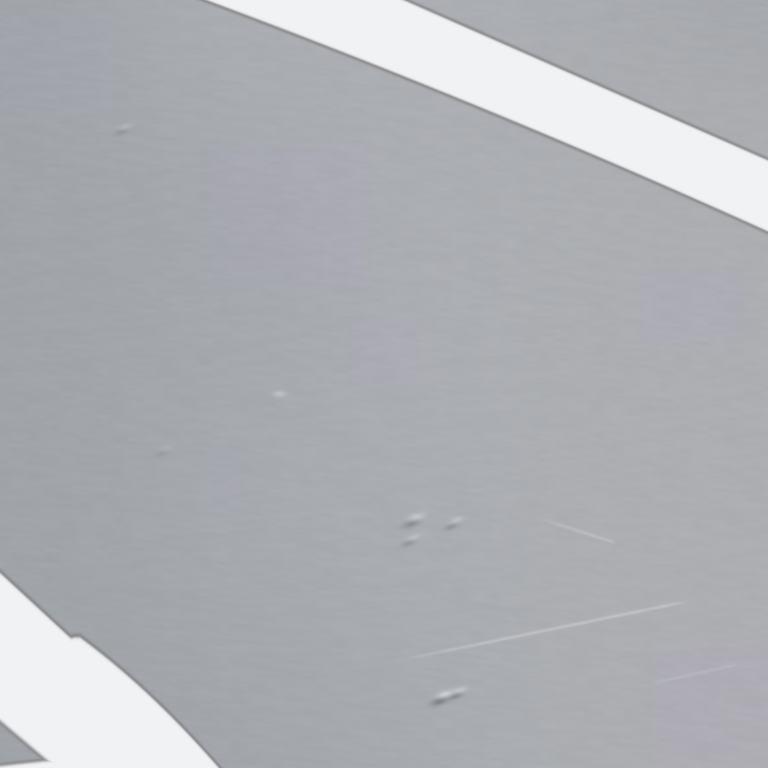
Give the GLSL for this texture, as a three.js fragment shader.

```glsl
// Smooth grey painted surface crossed by two white diagonal bands.
// Band edges are curves y = f(x) with thin dark rims; the grey carries a soft
// gradient, cool patches, fine stretched grain, small dents and scratches.
varying vec2 vUv;

const vec3 GREY_DARK = vec3(0.626, 0.643, 0.660);
const vec3 GREY_LIGHT = vec3(0.672, 0.682, 0.698);
const vec3 WHITE = vec3(0.940, 0.950, 0.957);
const vec3 RIM = vec3(0.49, 0.47, 0.47);
const float SOFT = 0.0017;

float hash(vec2 p) {
  return fract(sin(dot(p, vec2(127.1, 311.7))) * 43758.5453);
}

float noise(vec2 p) {
  vec2 i = floor(p);
  vec2 f = fract(p);
  f = f * f * (3.0 - 2.0 * f);
  float low = mix(hash(i), hash(i + vec2(1.0, 0.0)), f.x);
  float high = mix(hash(i + vec2(0.0, 1.0)), hash(i + vec2(1.0, 1.0)), f.x);
  return mix(low, high, f.y);
}

// Coverage of the side where the signed distance is negative
float inside(float d) {
  return 1.0 - smoothstep(-SOFT, SOFT, d);
}

float rim(float d, float width) {
  return exp(-d * d / (width * width));
}

// Soft-edged rectangle
float patchMask(vec2 p, vec2 center, vec2 halfSize) {
  vec2 d = abs(p - center) - halfSize;
  return 1.0 - smoothstep(-0.014, 0.014, max(d.x, d.y));
}

float blob(vec2 p, vec2 center, vec2 size) {
  vec2 q = (p - center) / size;
  return exp(-dot(q, q));
}

// Bright lip with a shadow to its lower left
float dent(vec2 p, vec2 center, float size) {
  vec2 q = p - center;
  q.y -= 0.25 * q.x;
  vec2 shape = size * vec2(1.5, 0.7);
  return blob(q, size * vec2(0.3, 0.45), shape)
       - 1.2 * blob(q, size * vec2(-0.7, -0.6), shape);
}

float scratch(vec2 p, vec2 a, vec2 b, float width) {
  vec2 ab = b - a;
  float t = clamp(dot(p - a, ab) / dot(ab, ab), 0.0, 1.0);
  float fade = smoothstep(0.0, 0.35, t) * (1.0 - smoothstep(0.9, 1.0, t));
  return fade * rim(length(p - a - ab * t), width);
}

// Edge curves
float upperBandBottom(float x) {
  float t = x - 0.267;
  return 1.0 - 0.412 * t + 0.055 * t * (0.733 - t);
}

float upperBandTop(float x) {
  return 1.0 - 0.44 * (x - 0.527);
}

float lowerBandTop(float x) {
  float t = x - 0.104;
  float right = min(0.171, 0.171 - 0.94 * t + 1.15 * t * (0.182 - t));
  return mix(0.255 - 0.923 * x, right, smoothstep(0.089, 0.097, x));
}

vec3 greySurface(vec2 p) {
  float light = 0.62 * p.x + 0.16 * p.y + 0.22 * noise(p * 3.0);
  vec3 color = mix(GREY_DARK, GREY_LIGHT, smoothstep(0.05, 0.68, light));
  color += vec3(0.008, 0.001, -0.004) * smoothstep(0.6, 1.0, p.x) * (1.0 - p.y);
  color -= 0.018 * smoothstep(0.55, 1.0, p.x) * smoothstep(0.75, 1.0, p.y);

  // Cool patches
  float cool = patchMask(p, vec2(0.37, 0.715), vec2(0.105, 0.09));
  cool += patchMask(p, vec2(0.50, 0.54), vec2(0.045, 0.035));
  cool += patchMask(p, vec2(0.90, 0.60), vec2(0.065, 0.045));
  cool += patchMask(p, vec2(0.295, 0.37), vec2(0.022, 0.035));
  cool += patchMask(p, vec2(0.93, 0.08), vec2(0.08, 0.08));
  cool += 0.7 * patchMask(p, vec2(0.06, 0.92), vec2(0.08, 0.06));
  color += cool * vec3(0.003, -0.005, 0.013);

  // Stretched grain
  vec2 g = vec2(p.x, p.y + 0.08 * p.x);
  float grain = noise(g * vec2(45.0, 190.0)) + 0.6 * noise(g * vec2(110.0, 300.0));
  return color + 0.014 * (grain - 0.8);
}

float surfaceMarks(vec2 p) {
  float marks = 0.10 * dent(p, vec2(0.540, 0.323), 0.007);
  marks += 0.08 * dent(p, vec2(0.592, 0.319), 0.006);
  marks += 0.07 * dent(p, vec2(0.536, 0.297), 0.006);
  marks += 0.14 * dent(p, vec2(0.577, 0.092), 0.007);
  marks += 0.10 * dent(p, vec2(0.597, 0.098), 0.006);
  marks += 0.05 * dent(p, vec2(0.162, 0.832), 0.006);
  marks += 0.03 * dent(p, vec2(0.215, 0.414), 0.006);
  marks += 0.09 * blob(p, vec2(0.364, 0.487), vec2(0.008, 0.004));
  marks += 0.07 * scratch(p, vec2(0.48, 0.132), vec2(0.905, 0.219), 0.0022);
  marks += 0.05 * scratch(p, vec2(0.70, 0.326), vec2(0.805, 0.292), 0.0022);
  marks += 0.03 * scratch(p, vec2(0.83, 0.106), vec2(0.965, 0.136), 0.002);
  return marks;
}

void main() {
  vec2 p = vUv;
  vec3 color = greySurface(p) + surfaceMarks(p);

  // Signed distances, negative inside each shape
  float below = (upperBandBottom(p.x) - p.y) * 0.925;
  float above = (p.y - upperBandTop(p.x)) * 0.915;
  float corner = (p.y - lowerBandTop(p.x)) * 0.73;
  float wedge = max((p.y - 0.060 + 0.845 * p.x) * 0.764, 0.004 + 0.11 * p.x - p.y);

  float white = max(inside(max(below, above)), inside(corner) * (1.0 - inside(wedge)));
  color = mix(color, WHITE, white);

  float edge = max(rim(below - 0.001, 0.0024), rim(above - 0.001, 0.0024));
  edge = max(edge, max(rim(corner - 0.001, 0.0026), rim(wedge, 0.0028)));
  color = mix(color, RIM, 0.6 * edge);
  gl_FragColor = vec4(color, 1.0);
}
```
